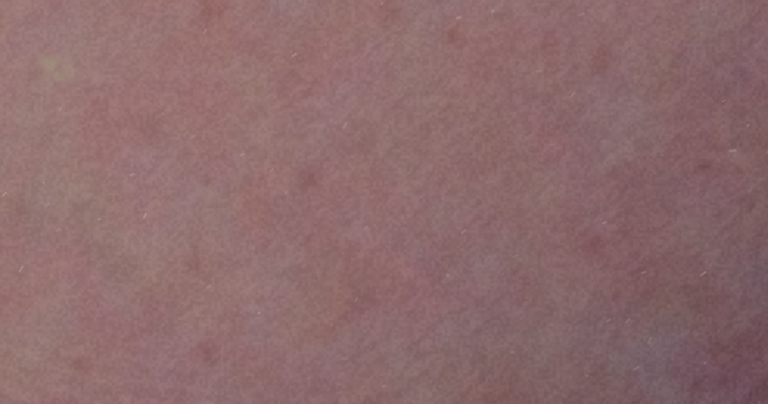
Give the GLSL for this texture, as a Shadertoy shader.

```glsl
const vec3 LIT_SKIN = vec3(0.601, 0.462, 0.457);
const vec3 DIM_SKIN = vec3(0.425, 0.318, 0.345);
const vec3 FLAKE_COLOR = vec3(0.74, 0.64, 0.62);
const vec3 PALE_COLOR = vec3(0.63, 0.57, 0.49);
const vec3 SPOT_TINT = vec3(0.94, 0.89, 0.88);
const vec3 FLUSH_SHIFT = vec3(0.008, -0.027, -0.024);
const vec3 MAUVE_SHIFT = vec3(-0.002, -0.008, 0.020);
const float MOTTLE_AMOUNT = 0.038;
const float STREAK_AMOUNT = 0.038;
const float GRAIN_AMOUNT = 0.046;
const float CREASE_AMOUNT = 0.007;
const float FLAKE_DENSITY = 11.0;
const float SPOT_DENSITY = 4.5;
const float STREAK_ANGLE = 0.72;
const vec2 PALE_CENTER = vec2(0.13, 0.83);

vec3 hash3(vec2 cell) {
    vec3 q = fract(cell.xyx * vec3(0.1031, 0.1030, 0.0973));
    q += dot(q, q.yxz + 33.33);
    return fract((q.xxy + q.yzz) * q.zyx);
}

vec2 rotate(vec2 p, float angle) {
    float c = cos(angle), s = sin(angle);
    return vec2(c * p.x + s * p.y, c * p.y - s * p.x);
}

// Smooth cellular noise, centred on zero
float cellNoise(vec2 p) {
    vec2 base = floor(p);
    float total = 0.0, weightSum = 0.0;
    for (int y = -1; y <= 1; y++)
    for (int x = -1; x <= 1; x++) {
        vec2 cell = base + vec2(x, y);
        vec3 h = hash3(cell + 57.0);
        vec2 d = p - cell - 0.2 - 0.6 * h.xy;
        float weight = exp(-5.0 * dot(d, d));
        total += weight * h.z;
        weightSum += weight;
    }
    return total / weightSum - 0.5;
}

// Short pale flecks, mostly faint
float flakes(vec2 p, float pixel) {
    vec2 q = p * FLAKE_DENSITY, base = floor(q);
    float blur = pixel * FLAKE_DENSITY, cover = 0.0;
    for (int y = -1; y <= 1; y++)
    for (int x = -1; x <= 1; x++) {
        vec2 cell = base + vec2(x, y);
        vec3 place = hash3(cell + 11.0), form = hash3(cell + 203.0);
        vec2 d = rotate(q - cell - place.xy, STREAK_ANGLE + 1.2 * (form.x - 0.5));
        d.x -= clamp(d.x, -0.07 * form.y, 0.07 * form.y);
        float width = mix(0.02, 0.045, form.z * form.z);
        float strength = 0.55 * pow(place.z, 4.0);
        cover = max(cover, strength * (1.0 - smoothstep(0.2 * width, width + blur, length(d))));
    }
    return cover;
}

// Soft brownish spots
float spots(vec2 p) {
    vec2 q = p * SPOT_DENSITY, base = floor(q);
    float cover = 0.0;
    for (int y = -1; y <= 1; y++)
    for (int x = -1; x <= 1; x++) {
        vec2 cell = base + vec2(x, y);
        vec3 h = hash3(cell + 91.0);
        float radius = mix(0.07, 0.17, fract(h.z * 7.0));
        float d = length(q - cell - h.xy) / radius;
        cover += smoothstep(0.45, 0.9, h.z) * exp(-d * d);
    }
    return min(cover, 1.0);
}

void mainImage(out vec4 fragColor, in vec2 fragCoord) {
    vec2 uv = fragCoord / iResolution.xy;
    vec2 p = fragCoord / iResolution.y;
    float pixel = 1.0 / iResolution.y;
    float depth = 1.0 - uv.y;

    // Light falling off to the lower right
    float shade = 0.95 * uv.x * uv.x * (0.45 + 0.55 * depth) + 0.15 * depth * depth;
    vec3 color = mix(LIT_SKIN, DIM_SKIN, shade);

    // Flushed and mauve blotches
    vec2 warped = p + 0.03 * sin(p.yx * 17.0 + vec2(0.0, 2.0));
    float flush = cellNoise(warped * 5.0) + 0.8 * cellNoise(warped * 13.0 + 5.0);
    float mauve = cellNoise(warped * 7.0 + 31.0) + 0.6 * cellNoise(p * 21.0 + 8.0);
    color += FLUSH_SHIFT * flush + MAUVE_SHIFT * mauve;

    // Fine mottling, slanted streaks and grain
    vec2 slanted = rotate(p, STREAK_ANGLE);
    float mottle = 0.5 * cellNoise(warped * 9.0 + 73.0) + 0.5 * cellNoise(p * 30.0);
    float streak = cellNoise(slanted * vec2(30.0, 75.0)) * mix(0.4, 0.9, uv.x);
    float grain = cellNoise(p * 130.0);
    color += MOTTLE_AMOUNT * mottle + STREAK_AMOUNT * streak + GRAIN_AMOUNT * grain;

    // Shallow creases in the lower left
    float creaseMask = (1.0 - smoothstep(0.05, 0.3, uv.y)) * (1.0 - smoothstep(0.2, 0.5, uv.x));
    float bend = 0.25 * p.x + 0.02 * sin(p.x * 9.0) + 0.03 * cellNoise(p * 7.0);
    color -= CREASE_AMOUNT * creaseMask * sin((p.y + bend) * 120.0);

    // Spots, one pale dry patch, and flakes
    color *= mix(vec3(1.0), SPOT_TINT, spots(p));
    vec2 fromPatch = (p - PALE_CENTER) / vec2(0.07, 0.04);
    float patchCover = exp(-dot(fromPatch, fromPatch)) * (0.4 + cellNoise(p * 45.0));
    color = mix(color, PALE_COLOR, clamp(patchCover, 0.0, 1.0));
    color = mix(color, FLAKE_COLOR * mix(1.0, 0.85, shade), flakes(p, pixel));

    fragColor = vec4(color, 1.0);
}
```
